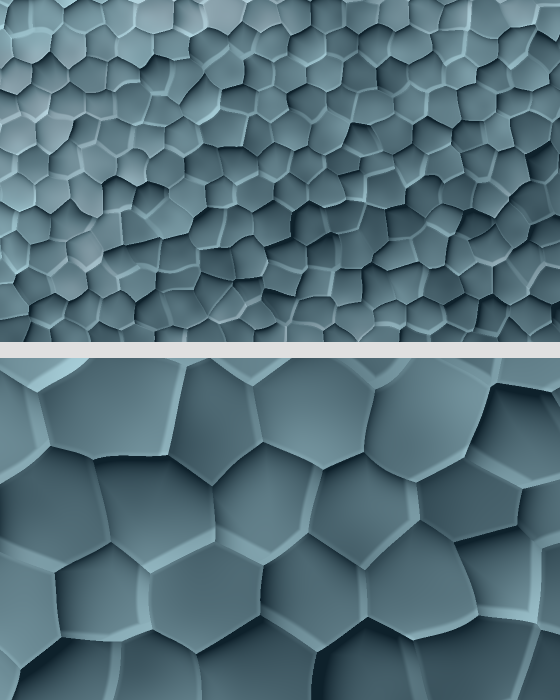
Top, the full canvas; bottom, a detail of the centre.
Reproduce this pattern procedurally as a WebGL 2 fragment shader.

```glsl
#version 300 es
precision highp float;

uniform vec2 u_resolution;
out vec4 fragColor;

float hash(vec2 p) {
    vec3 q = fract(p.xyx * vec3(0.1031, 0.1030, 0.0973));
    q += dot(q, q.yzx + 33.33);
    return fract((q.x + q.y) * q.z);
}

float noise(vec2 p) {
    vec2 i = floor(p), f = fract(p);
    f = f * f * (3.0 - 2.0 * f);
    return mix(mix(hash(i), hash(i + vec2(1, 0)), f.x),
               mix(hash(i + vec2(0, 1)), hash(i + vec2(1, 1)), f.x), f.y);
}

// Staggered lattice, shaken more strongly in some areas than in others
vec2 cellCentre(vec2 cell) {
    vec2 shake = vec2(hash(cell + 17.3), hash(cell + 71.9)) - 0.5;
    float looseness = mix(0.12, 0.75, smoothstep(0.35, 0.8, noise(cell * 0.55 + 40.0)));
    return vec2(cell.x + 0.5 * mod(cell.y, 2.0), cell.y * 0.87) + shake * looseness;
}

float cellHeight(vec2 cell) {
    return hash(cell * 1.7 + 5.1);
}

// Brightness of the relief, lit from the upper left
float relief(vec2 p) {
    vec2 toLight = normalize(vec2(-0.5, 0.86));
    vec2 q = p + 0.26 * (vec2(noise(p * 1.4 + 9.0), noise(p * 1.4 + 53.0)) - 0.5);

    // Nearest cell
    vec2 base = floor(vec2(q.x, q.y / 0.87));
    vec2 home = base;
    float nearest = 1e3;
    for (int y = -2; y <= 2; y++)
    for (int x = -2; x <= 2; x++) {
        vec2 cell = base + vec2(x, y);
        vec2 away = cellCentre(cell) - q;
        if (dot(away, away) < nearest) {
            nearest = dot(away, away);
            home = cell;
        }
    }

    // Soft shadows and lit walls along the borders
    vec2 centre = cellCentre(home);
    float height = cellHeight(home);
    float shadow = 0.0, bevel = 0.0, rim = 0.0;
    for (int y = -2; y <= 2; y++)
    for (int x = -2; x <= 2; x++) {
        if (x == 0 && y == 0) continue;
        vec2 cell = home + vec2(x, y);
        vec2 other = cellCentre(cell);
        vec2 normal = normalize(other - centre);
        float border = dot(0.5 * (centre + other) - q, normal);
        float facing = dot(normal, toLight);
        float rise = cellHeight(cell) - height;

        float shade = smoothstep(-0.15, 0.7, facing) * smoothstep(-0.45, 0.4, rise);
        shadow = max(shadow, shade * exp(-border / (0.09 + 0.13 * max(rise, 0.0))));

        float wall = 0.035 + 0.11 * max(rise + 0.2, 0.0);
        float lit = (1.0 - smoothstep(-0.7, 0.25, facing)) * smoothstep(-0.35, 0.3, rise);
        bevel = max(bevel, lit * (1.0 - smoothstep(wall - 0.025, wall + 0.025, border)));
        float edge = 1.0 - smoothstep(0.01, 0.05, border);
        rim = max(rim, edge * (1.0 - smoothstep(-0.5, 0.1, rise)));
    }

    // Sloping faces with faint folds and broad drifts of light
    vec2 local = q - centre;
    float slope = dot(local, -toLight) * 0.2
                + dot(local, vec2(hash(home + 3.7), hash(home + 8.2)) - 0.5) * 0.4;
    float folds = (noise(p * 1.9 + 21.0) - 0.5) * 0.16;
    float drift = (noise(p * 0.28 + 4.0) - 0.5) * 0.36;
    float face = (hash(home + 31.0) - 0.5) * 0.26;
    float falloff = 0.018 * (p.y - 5.0) - 0.009 * (p.x - 8.2);
    return 0.59 + slope + folds + drift + face + falloff
         - 0.72 * shadow + 0.3 * bevel + 0.12 * rim;
}

void main() {
    // Four samples per pixel smooth the borders
    float tone = 0.0;
    for (int i = 0; i < 4; i++) {
        vec2 offset = vec2(i & 1, i >> 1) * 0.5 - 0.25;
        tone += 0.25 * relief((gl_FragCoord.xy + offset) / u_resolution.y * 10.0);
    }
    tone = clamp(tone, -0.12, 1.25);

    vec3 deepTeal = vec3(0.11, 0.19, 0.23);
    vec3 paleTeal = vec3(0.56, 0.70, 0.74);
    vec3 colour = mix(deepTeal, paleTeal, tone);

    // Some bright faces lean towards grey
    float warmth = noise(gl_FragCoord.xy / u_resolution.y * 4.0 + 60.0);
    colour.r += 0.04 * smoothstep(0.5, 0.9, warmth) * smoothstep(0.5, 0.9, tone);
    fragColor = vec4(colour, 1.0);
}
```
